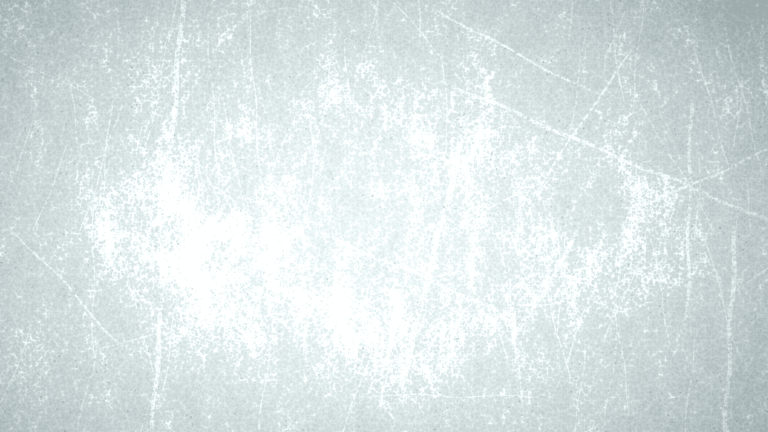
This texture is drawn by a WebGL 1 fragment shader. Its source:

```glsl
precision highp float;
// Draws a pale, worn plaster wall with bright abrasions, fine scratches and a soft vignette.
uniform vec2 u_resolution;

vec2 hash2(vec2 p) {
  return fract(sin(vec2(dot(p, vec2(127.1, 311.7)), dot(p, vec2(269.5, 183.3)))) * 4375.85);
}

// Cellular noise: distance to the nearest scattered point
float cells(vec2 p) {
  vec2 cell = floor(p), local = fract(p);
  float nearest = 4.0;
  for (int y = -1; y <= 1; y++) {
    for (int x = -1; x <= 1; x++) {
      vec2 offset = vec2(float(x), float(y));
      vec2 toPoint = offset + hash2(cell + offset) - local;
      nearest = min(nearest, dot(toPoint, toPoint));
    }
  }
  return sqrt(nearest);
}

// Soft elliptical patch
float glow(vec2 p, vec2 center, vec2 radius) {
  vec2 q = (p - center) / radius;
  return exp(-dot(q, q));
}

// Thin line that fades toward both ends
float scratch(vec2 p, vec2 a, vec2 b, float width) {
  vec2 along = b - a;
  float h = clamp(dot(p - a, along) / dot(along, along), 0.0, 1.0);
  float d = length(p - a - along * h);
  float edge = 0.8 / u_resolution.y;
  float fade = smoothstep(0.0, 0.12, h) * smoothstep(1.0, 0.8, h);
  return (1.0 - smoothstep(max(width - edge, 0.0), width + edge, d)) * fade;
}

void main() {
  vec2 p = gl_FragCoord.xy / u_resolution.y;
  p.x += 0.5 * (16.0 / 9.0 - u_resolution.x / u_resolution.y);
  vec2 warped = p + 0.012 * sin(p.yx * vec2(23.0, 19.0) + 2.0 * sin(p * 11.0));

  // Layered cellular grime, stretched vertically
  float blotch = 0.38 * cells(warped * vec2(9.0, 5.0))
               + 0.32 * cells(warped * vec2(24.0, 13.0) + 7.0)
               + 0.3 * cells(warped * vec2(58.0, 38.0) + 19.0);
  float grain = 0.45 * cells(p * 85.0 + 3.0) + 0.55 * cells(p * 150.0);

  // Places where the surface is rubbed bright
  float worn = 0.95 * glow(p, vec2(0.48, 0.44), vec2(0.24, 0.13))
             + 0.6 * glow(p, vec2(0.39, 0.64), vec2(0.09, 0.28))
             + 0.6 * glow(p, vec2(0.64, 0.29), vec2(0.28, 0.14))
             + 0.5 * glow(p, vec2(0.96, 0.24), vec2(0.13, 0.2))
             + 0.5 * glow(p, vec2(1.08, 0.56), vec2(0.17, 0.22))
             + 0.75 * glow(p, vec2(1.5, 0.46), vec2(0.09, 0.15))
             + 0.45 * glow(p, vec2(0.86, 0.72), vec2(0.3, 0.14))
             + 0.4 * glow(p, vec2(1.24, 0.3), vec2(0.16, 0.18));

  // Broad light, darkest at the upper corners
  vec2 fromCenter = (p - vec2(0.82, 0.45)) * vec2(0.87, 1.26);
  float tone = 0.99 - 1.08 * dot(fromCenter, fromCenter) + 0.15 * min(worn, 1.0);
  tone += 0.4 * (blotch - 0.48) + 0.5 * (grain - 0.48);

  // Crumbled abrasions: dense in worn places, dusty elsewhere
  float cover = 0.6 * blotch + 0.4 * grain + 0.24 * min(worn, 1.0);
  float bright = 0.9 * smoothstep(0.5, 0.72, cover);

  // Long scratches that cross the wall
  vec2 q = p + 0.003 * sin(p.yx * 31.0);
  float lines = scratch(q, vec2(0.98, 0.99), vec2(1.42, 0.76), 0.0028);
  lines = max(lines, scratch(q, vec2(1.0, 0.82), vec2(1.87, 0.45), 0.004));
  lines = max(lines, scratch(q, vec2(0.43, 1.08), vec2(0.375, 0.4), 0.006));
  lines = max(lines, scratch(q, vec2(0.39, 0.5), vec2(0.345, -0.1), 0.005));
  lines = max(lines, scratch(q, vec2(1.48, 0.91), vec2(1.22, 0.53), 0.0025));
  lines = max(lines, scratch(q, vec2(1.09, 0.76), vec2(0.91, 0.03), 0.007));
  lines = max(lines, scratch(q, vec2(1.35, 0.48), vec2(1.17, 0.18), 0.005));
  lines = max(lines, scratch(q, vec2(1.6, 0.8), vec2(1.59, 0.2), 0.004));
  lines = max(lines, scratch(q, vec2(1.705, 0.52), vec2(1.675, -0.08), 0.005));
  lines = max(lines, scratch(q, vec2(0.02, 0.48), vec2(0.3, 0.18), 0.0025));
  lines = max(lines, scratch(q, vec2(0.72, 0.47), vec2(1.18, 0.27), 0.004));
  lines = max(lines, scratch(q, vec2(1.84, 0.68), vec2(1.46, 0.51), 0.003));
  lines = max(lines, scratch(q, vec2(1.41, 1.0), vec2(1.445, 0.74), 0.002));

  // Scattered hairlines, mostly steep
  for (int i = 0; i < 76; i++) {
    float id = float(i);
    vec2 place = hash2(vec2(id, 2.7)), shape = hash2(vec2(id, 9.4));
    float lean = (shape.x - 0.4) * (mod(id, 4.0) < 1.0 ? 2.8 : 0.7);
    vec2 reach = vec2(sin(lean), cos(lean)) * (0.06 + 0.18 * shape.y);
    vec2 middle = place * vec2(1.78, 1.0);
    lines = max(lines, 0.75 * scratch(q, middle - reach, middle + reach, 0.0015));
  }
  lines *= smoothstep(0.15, 0.5, 0.45 * blotch + 0.55 * grain);

  // Diagonal scuffs at the lower left
  float stripe = abs(fract((p.y + 0.75 * p.x) * 42.0 + 2.0 * blotch) - 0.5);
  float scuff = smoothstep(0.2, 0.05, stripe) * glow(p, vec2(0.07, 0.19), vec2(0.09, 0.08));
  bright = max(bright, max(0.9 * lines, 0.6 * scuff * smoothstep(0.3, 0.6, grain)));

  // Small dark pits of uneven outline
  float pits = (1.0 - smoothstep(0.04, 0.18, cells(warped * 40.0 + 41.0) + 0.12 * grain))
             * smoothstep(0.4, 0.65, cells(p * 13.0 + 5.0));
  tone -= 0.4 * pits * (1.0 - 0.6 * bright);

  tone += bright * (0.38 + 0.1 * smoothstep(0.2, 0.8, tone));
  vec3 color = mix(vec3(0.685, 0.735, 0.74), vec3(0.94, 0.98, 0.98), clamp(tone, -0.25, 1.0));
  color = mix(color, vec3(0.995, 1.0, 1.0), smoothstep(0.95, 1.25, tone));
  gl_FragColor = vec4(color, 1.0);
}
```
